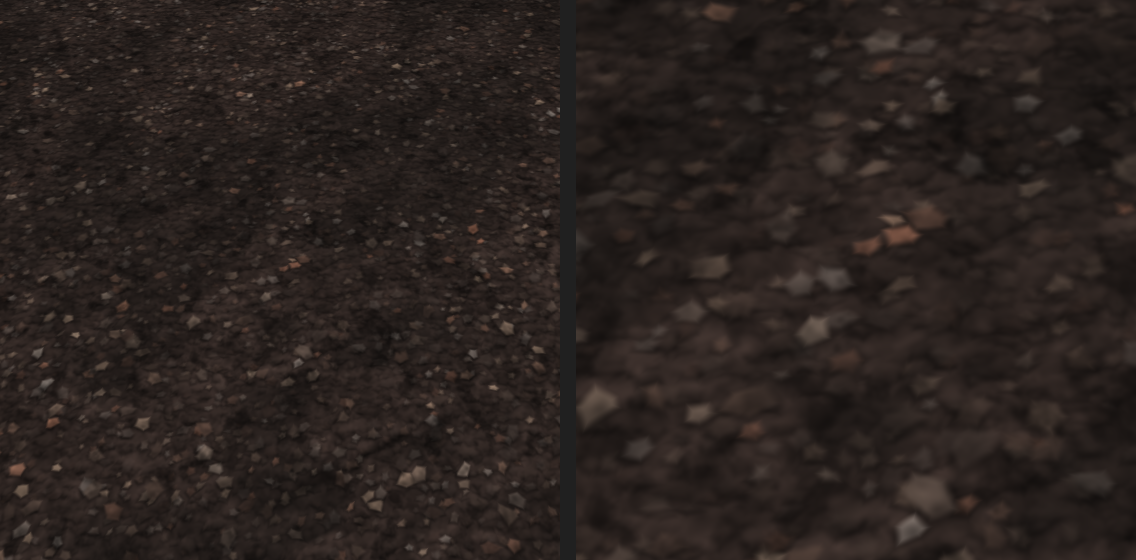
Left: the whole. Right: its middle third, enlarged.
Give the GLSL for this texture, as a WebGL 2 fragment shader.

```glsl
#version 300 es
precision highp float;
// Dark, worn asphalt with soft embedded pebbles, receding towards the top.

#define HORIZON 1.83      // height of the vanishing line
#define FORESHORTEN 1.55  // depth stretch of the ground plane
#define PEBBLE_FREQ 51.0  // pebble cells per ground unit
#define BLUR 0.0036       // edge softness in canvas units
#define GRAIN 0.62        // strength of the fine binder grain
#define STAIN 0.24        // strength of the broad stains
#define TILT 0.42         // lean of the pebbles, in radians
#define BINDER vec3(0.158, 0.126, 0.115)
#define TAN vec3(0.400, 0.335, 0.285)
#define GREY vec3(0.360, 0.330, 0.310)
#define RUST vec3(0.375, 0.255, 0.205)

uniform vec2 u_resolution;
out vec4 fragColor;

float hash(vec2 p) {
  return fract(sin(dot(p, vec2(127.1, 311.7))) * 43758.5453);
}

vec2 hash2(vec2 p) {
  return vec2(hash(p), hash(p + 57.3));
}

float noise(vec2 p) {
  vec2 i = floor(p), f = fract(p);
  f = f * f * (3.0 - 2.0 * f);
  return mix(mix(hash(i), hash(i + vec2(1, 0)), f.x),
             mix(hash(i + vec2(0, 1)), hash(i + vec2(1, 1)), f.x), f.y);
}

float fbm(vec2 p) {
  float sum = 0.0, amp = 0.5;
  for (int i = 0; i < 4; i++) {
    sum += amp * noise(p);
    p = mat2(1.6, 1.2, -1.2, 1.6) * p + 7.1;
    amp *= 0.5;
  }
  return sum / 0.9375;
}

mat2 rotation(float a) {
  return mat2(cos(a), -sin(a), sin(a), cos(a));
}

// Signed distance to an irregular five-sided chip
float chip(vec2 q, float radius, vec2 id) {
  float d = -1.0, turn = 6.2832 * hash(id + 3.7);
  for (int i = 0; i < 5; i++) {
    float k = float(i);
    float a = turn + 1.2566 * (k + 0.5 * hash(id + k * 1.9));
    d = max(d, dot(q, vec2(cos(a), sin(a))) - radius * (0.65 + 0.5 * hash(id - k * 2.3)));
  }
  return d;
}

// Lays one layer of scattered pebbles over the colour
vec3 pebbles(vec3 col, vec2 g, float soft, float seed, float strength) {
  vec2 cell = floor(g);
  for (int y = -1; y <= 1; y++)
  for (int x = -1; x <= 1; x++) {
    vec2 id = cell + vec2(x, y);
    vec2 key = id + seed;
    vec2 q = g - id - hash2(key);
    vec2 leaned = rotation(TILT + 1.2 * (hash(key + 5.2) - 0.5)) * q;
    leaned.y *= mix(1.0, 1.6, hash(key + 8.8));
    float radius = mix(0.2, 0.44, hash(key + 21.4));
    float d = chip(leaned, radius, key);
    float cluster = 0.45 + 1.0 * noise(id * 0.3 + seed);
    float tone = strength * cluster * (0.04 + 0.96 * pow(hash(key + 33.1), 2.3));
    float hue = hash(key + 45.6);
    vec3 stone = mix(GREY, TAN, smoothstep(0.15, 0.6, hue));
    stone = mix(stone, RUST, smoothstep(0.7, 0.98, hue));

    // Shaded socket below, then the lit face
    float socket = smoothstep(soft + 0.2, 0.0, d) * smoothstep(0.12, -0.3, q.y);
    col *= 1.0 - 0.26 * socket;
    float face = smoothstep(soft, -soft, d);
    float light = 0.96 + 0.2 * q.y / radius + 0.4 * (noise(g * 4.0 + seed) - 0.5);
    col = mix(col, mix(BINDER, stone * light, tone), face * min(1.0, 0.25 + 1.1 * tone));
  }
  return col;
}

void main() {
  vec2 p = gl_FragCoord.xy / u_resolution;

  // Ground plane coordinates in perspective
  float depth = 1.0 / (HORIZON - p.y);
  vec2 g = vec2(p.x - 0.5, FORESHORTEN) * depth * PEBBLE_FREQ;
  g += 0.12 * vec2(noise(g * 1.3), noise(g * 1.3 + 40.0));
  float soft = BLUR * PEBBLE_FREQ * depth;

  // Binder with fine leaning grain
  vec2 r = rotation(TILT) * g * vec2(1.0, 1.1);
  float grain = 0.6 * noise(r * 2.2 + 11.0) + 0.4 * noise(r * 4.2 + 5.0) - 0.5;
  vec3 col = BINDER * (1.0 + GRAIN * grain);

  // Small chips, then large pebbles
  col = pebbles(col, g * 1.6 + 13.0, soft * 1.6, 91.0, 0.72);
  col = pebbles(col, g, soft, 17.0, 0.95);

  // Broad slanting stains and mid-sized mottling
  vec2 slant = rotation(0.5) * p;
  float stain = smoothstep(0.4, 0.68, fbm(slant * vec2(6.0, 10.0) + 3.0));
  float mottle = fbm(slant * vec2(22.0, 32.0) + 9.0) - 0.5;
  col *= 1.0 + STAIN * (0.4 - stain) + 0.65 * mottle;
  col = mix(col, vec3(0.125, 0.112, 0.104), 0.2 * stain);

  // Ragged shallow furrow and scattered pits
  float line = p.y - 0.1 - 0.55 * (p.x - 0.5) + 0.04 * (noise(p * 18.0) - 0.5);
  float span = smoothstep(0.46, 0.54, p.x) * smoothstep(0.84, 0.76, p.x);
  float furrow = smoothstep(0.022, 0.0, abs(line)) * span * smoothstep(0.2, 0.6, noise(p * 25.0));
  float pit = smoothstep(0.55, 0.8, fbm(r * 0.9 + 70.0));
  col *= (1.0 - 0.35 * furrow) * (1.0 - 0.35 * pit);

  fragColor = vec4(col * 1.1, 1.0);
}
```
